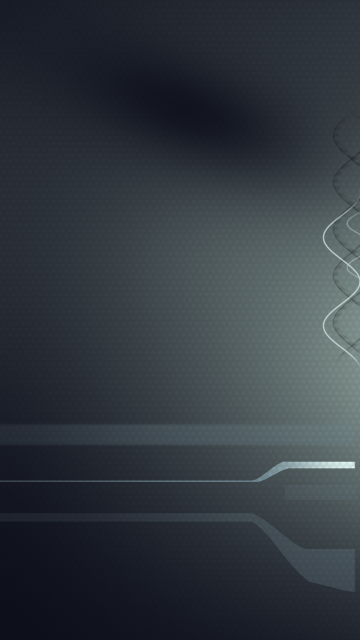
Give the GLSL for this background, as a WebGL 2 fragment shader.

```glsl
#version 300 es
precision highp float;
// Dark steel backdrop: a soft glow on the right under a dark cloud, with a
// staggered dot texture, bent translucent bands and twisting strands.
// Lengths are in canvas heights; lightness is summed, then tinted.

#define DOT_PITCH 0.01042
#define DOT_DEPTH 0.075
#define GLOW 0.42
#define CLOUD 0.125
#define BAND_END 0.5545
#define STEEL vec3(0.43, 0.52, 0.56)
#define BRIGHT vec3(0.86, 0.94, 0.93)

uniform vec2 u_resolution;
out vec4 fragColor;

const float TAU = 6.2831853;
float pixel;

float bell(float x, float center, float width) {
  float t = (x - center) / width;
  return exp(-t * t);
}

// Antialiased interval from lo to hi
float span(float x, float lo, float hi, float soft) {
  float s = max(soft, 0.6 * pixel);
  return smoothstep(lo - s, lo + s, x) * (1.0 - smoothstep(hi - s, hi + s, x));
}

// Ramp from 0 to 1 with slightly rounded corners
float bend(float a, float b, float x) {
  return mix(clamp((x - a) / (b - a), 0.0, 1.0), smoothstep(a, b, x), 0.5);
}

// Lightness of the backdrop
float backdrop(vec2 uv) {
  float light = 0.05 + 0.13 * bell(uv.y, 0.66, 0.38);
  light += GLOW * pow(uv.x, 1.45) * bell(uv.y, 0.42, 0.33);
  light += 0.03 * bell(uv.x, 0.55, 0.25) * bell(uv.y, 0.61, 0.1);
  light += 0.07 * uv.x * smoothstep(0.8, 1.0, uv.y);
  float tilt = uv.y + 0.2 * (uv.x - 0.6);
  light -= CLOUD * bell(uv.x, 0.6, 0.35) * bell(tilt, 0.8, 0.085);
  return max(light, 0.04);
}

// Staggered rows of small embossed dots
float dots(vec2 p) {
  vec2 g = p / (DOT_PITCH * vec2(1.0, 0.87));
  g.x += 0.5 * mod(floor(g.y), 2.0);
  vec2 cell = fract(g) - 0.5;
  float disc = 1.0 - smoothstep(0.2, 0.42, length(cell * vec2(1.0, 0.87)));
  return disc * (0.6 + cell.y) - 0.22;
}

// Sine strand, leftmost at height low
float strand(vec2 p, float axis, float swing, float low, float period, float width) {
  float k = TAU / period;
  float a = k * (p.y - low);
  float slope = swing * k * sin(a);
  float d = abs(p.x - axis + swing * cos(a)) / sqrt(1.0 + slope * slope);
  return 1.0 - smoothstep(max(width - pixel, 0.0), width + pixel, d);
}

void main() {
  vec2 uv = gl_FragCoord.xy / u_resolution;
  vec2 p = uv * vec2(0.5625, 1.0);
  pixel = 1.0 / u_resolution.y;

  float light = backdrop(uv);
  vec3 color = vec3(0.0, 0.0, 0.055) + light * vec3(0.875, 1.0, 0.87);
  float inside = 1.0 - smoothstep(BAND_END - pixel, BAND_END + pixel, p.x);

  // Straight band and the faint plate below it
  float band = span(p.y, 0.305, 0.337, 0.003) * inside;
  color = mix(color, STEEL, band * mix(0.15, 0.28, smoothstep(0.0, 0.3, p.x)));
  float plate = span(p.y, 0.219, 0.242, 0.0) * span(p.x, 0.445, 0.557, 0.0);
  color = mix(color, STEEL, 0.12 * plate);

  // Lower band, widening as it drops
  float upper = 0.198 - 0.056 * bend(0.393, 0.478, p.x);
  float lower = 0.185 - 0.093 * bend(0.393, 0.484, p.x)
              - 0.017 * bend(0.474, BAND_END, p.x);
  float fall = span(p.y, lower, upper, 0.0) * inside;
  color = mix(color, STEEL, fall * mix(0.13, 0.27, smoothstep(0.1, 0.5, p.x)));

  // Dark twin strands with broken strokes
  float range = smoothstep(0.42, 0.47, p.y) * (1.0 - smoothstep(0.79, 0.84, p.y));
  for (int i = 0; i < 2; i++) {
    float low = 0.788 - 0.073 * float(i);
    float dash = 0.55 + 0.45 * sin(p.y * 560.0 + 2.0 * float(i));
    float line = strand(p, 0.5495, 0.0286, low, 0.146, 0.0006);
    float ribbon = strand(p, 0.553, 0.0286, low, 0.146, 0.0035);
    color *= 1.0 - range * (0.16 * line + 0.13 * ribbon * dash);
  }

  color *= 1.0 + DOT_DEPTH * dots(p);

  // Hairline that rises into a bright bar
  float top = 0.2492 + 0.0294 * bend(0.395, 0.443, p.x);
  float base = 0.2470 + 0.0212 * bend(0.403, 0.451, p.x);
  float bar = span(p.y, base, top, 0.0) * inside;
  vec3 barColor = mix(STEEL, BRIGHT, smoothstep(0.39, 0.55, p.x));
  barColor *= 1.0 + 1.5 * DOT_DEPTH * dots(p);
  color = mix(color, barColor, bar * mix(0.45, 0.95, smoothstep(0.0, 0.42, p.x)));

  // Pale strands
  float pale = strand(p, 0.534, 0.0286, 0.629, 0.138, 0.0007);
  pale *= smoothstep(0.42, 0.45, p.y) * (1.0 - smoothstep(0.64, 0.71, p.y));
  float echo = strand(p, 0.5625, 0.02, 0.651, 0.069, 0.0005);
  echo *= span(p.y, 0.56, 0.67, 0.02);
  color = mix(color, BRIGHT, 0.7 * pale + 0.35 * echo * (1.0 - pale));

  fragColor = vec4(clamp(color, 0.0, 1.0), 1.0);
}
```
